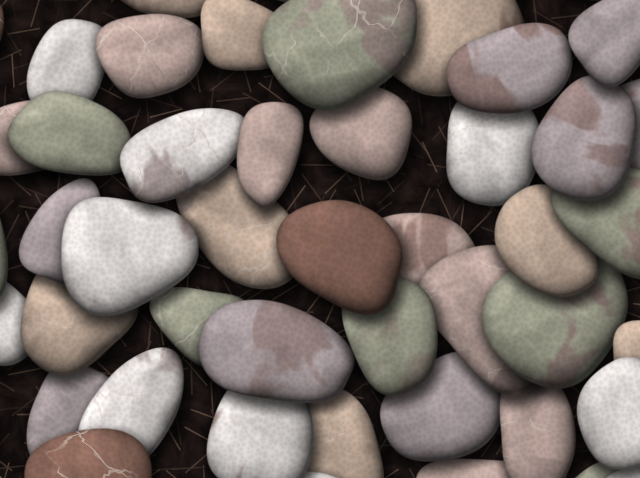
Write a WebGL 1 fragment shader that draws this texture.

```glsl
precision highp float;
// River pebbles lying on dark soil strewn with thin twigs.
// Stones sit on a staggered, jittered grid and are painted in three layers,
// each casting a soft shadow; sines and cellular noise give their minerals.
uniform vec2 u_resolution;

vec3 hash3(vec2 p) {
  vec3 k = vec3(dot(p, vec2(127.1, 311.7)), dot(p, vec2(269.5, 183.3)), dot(p, vec2(419.2, 371.9)));
  return fract(sin(k) * 43758.55);
}

mat2 rotation(float a) {
  return mat2(cos(a), -sin(a), sin(a), cos(a));
}

// Layered, warped sines, roughly -1 to 1
float waves(vec2 p) {
  float sum = 0.0, amp = 0.6;
  for (int i = 0; i < 5; i++) {
    p = mat2(0.8, 0.6, -0.6, 0.8) * p * 1.75 + 1.3;
    p += 0.7 * sin(p.yx * 0.8);
    sum += amp * sin(p.x) * sin(p.y + 0.5);
    amp *= 0.65;
  }
  return sum;
}

// Cellular noise: distance to the nearest scattered point
float grains(vec2 p) {
  float best = 1.0;
  for (int y = -1; y <= 1; y++)
    for (int x = -1; x <= 1; x++) {
      vec2 c = floor(p) + vec2(x, y);
      best = min(best, length(c + hash3(c).xy - p));
    }
  return best;
}

// Thin straight fibres in random directions
float twigs(vec2 p) {
  float light = 0.0;
  p /= 0.045;
  for (int y = -1; y <= 1; y++)
    for (int x = -1; x <= 1; x++) {
      vec2 c = floor(p) + vec2(x, y);
      vec3 h = hash3(c + 57.0);
      vec2 q = rotation(h.z * 6.3) * (p - c - h.xy);
      q.x -= clamp(q.x, -0.75, 0.75);
      light = max(light, h.y * (1.0 - smoothstep(0.01, 0.07, length(q))));
    }
  return light;
}

vec3 soil(vec2 p) {
  vec3 earth = vec3(0.095, 0.07, 0.065) * (1.0 + 0.5 * waves(p * 30.0));
  return earth + vec3(0.22, 0.18, 0.14) * twigs(p);
}

// Signed distance to a lumpy, egg-like superellipse
float stone(vec2 q, vec2 axes, vec3 h) {
  vec2 e = q / axes;
  e.y *= 1.0 + (h.x - 0.5) * 0.6 * clamp(e.x, -1.2, 1.2);
  float a = atan(e.y, e.x);
  vec2 s = pow(abs(e), vec2(2.3));
  float r = pow(s.x + s.y, 1.0 / 2.3);
  r *= 1.0 + 0.04 * sin(2.0 * a + h.y * 6.3) + 0.05 * sin(3.0 * a + h.z * 6.3) + 0.015 * sin(5.0 * a + h.x * 9.0);
  return length(q) * (1.0 - 1.0 / max(r, 0.0001));
}

vec3 mineral(float kind) {
  if (kind < 0.20) return vec3(0.77, 0.68, 0.61); // sandstone
  if (kind < 0.38) return vec3(0.67, 0.62, 0.63); // mauve
  if (kind < 0.50) return vec3(0.62, 0.62, 0.55); // green grey
  if (kind < 0.64) return vec3(0.52, 0.39, 0.34); // red brown
  if (kind < 0.84) return vec3(0.87, 0.85, 0.84); // quartz
  return vec3(0.72, 0.63, 0.60);                  // pink
}

vec3 stoneColour(vec2 q, vec3 h) {
  vec2 s = q + h.xy * 7.0;
  float n = waves(s * 9.0);
  vec3 c = mineral(h.z) * (1.0 + 0.10 * n);
  // Rusty patches and faint bedding
  vec3 rust = mix(vec3(0.50, 0.37, 0.33), vec3(0.60, 0.55, 0.55), h.y);
  c = mix(c, rust, 0.75 * smoothstep(0.25, 0.55, waves(s * 6.0 + 4.0)) * smoothstep(0.3, 0.6, h.x));
  c *= 1.0 + 0.06 * sin(q.y * 70.0 + 3.0 * n) * h.y;
  // Pale veins crossing in two directions
  vec2 v = abs(sin(vec2(q.x + 0.4 * q.y, q.y * 0.8 - q.x) * 27.0 + 0.9 * n + h.yx * 6.0));
  float vein = 1.0 - smoothstep(0.02, 0.11, min(v.x, v.y));
  c = mix(c, vec3(0.83, 0.79, 0.76), 0.55 * vein * step(0.62, h.y) * smoothstep(-0.4, 0.4, n));
  return c * (0.94 + 0.12 * grains(s * 95.0));
}

void main() {
  vec2 p = gl_FragCoord.xy / u_resolution.y;
  float soft = max(0.0022, 0.8 / u_resolution.y), size = 0.2;
  vec3 colour = soil(p);
  for (int layer = 0; layer < 3; layer++)
    for (int y = -1; y <= 1; y++)
      for (int x = -2; x <= 2; x++) {
        vec2 id = floor(p / size) + vec2(x, y);
        vec3 place = hash3(id + 11.0), h = hash3(id + 83.0);
        if (floor(place.z * 3.0) != float(layer)) continue;
        vec2 centre = id + 0.5 + 0.5 * (place.xy - 0.5) + vec2(0.5 * mod(id.y, 2.0), 0.0);
        vec2 v = p - centre * size;
        if (length(v) > 0.25) continue;
        vec2 axes = mix(0.105, 0.16, h.x) * vec2(1.0, mix(0.6, 0.92, fract(h.y * 7.0)));
        mat2 turn = rotation(fract(place.z * 17.0) * 6.3);
        vec2 q = turn * v;
        // Shadow falls down and to the right
        float shade = stone(turn * (v + vec2(-0.006, 0.014)), axes, h);
        colour *= mix(0.3, 1.0, smoothstep(-0.015, 0.03, shade));
        float d = stone(q, axes, h);
        if (d > soft) continue;
        // Domed surface with slight relief, lit from the upper left
        float slope = pow(1.0 - clamp(-d / axes.y, 0.0, 1.0), 2.2);
        vec2 tilt = normalize(q / (axes * axes) + 0.0001) * turn * slope * 0.95;
        tilt += 0.12 * (waves(q * 16.0 + h.xy * 9.0) - waves(q * 16.0 + h.xy * 9.0 + 0.25));
        vec3 normal = normalize(vec3(tilt, sqrt(max(1.0 - slope * slope, 0.06))));
        float light = 0.30 + 0.80 * max(dot(normal, normalize(vec3(-0.3, 0.5, 0.85))), 0.0);
        colour = mix(colour, stoneColour(q, h) * light, 1.0 - smoothstep(-soft, soft, d));
      }
  gl_FragColor = vec4(colour, 1.0);
}
```
